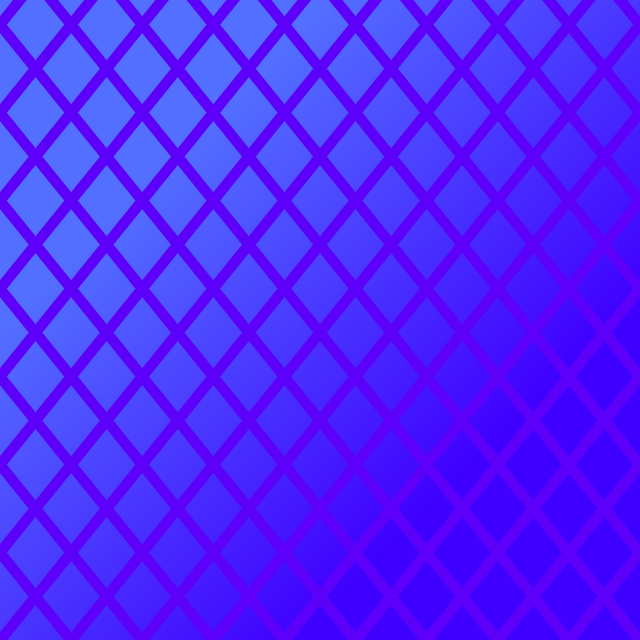
Reproduce this pattern procedurally as a Shadertoy shader.

```glsl
// Diagonal blend with flat corners, light at upper left
vec3 diagonalGradient(vec2 uv) {
    float t = clamp((uv.x + 1.0 - uv.y - 0.51) / 0.95, 0.0, 1.0);
    return mix(vec3(0.325, 0.435, 1.0), vec3(0.25, 0.0, 1.0), t);
}

// Distance to the nearest line of two crossing families, in canvas units
float latticeDistance(vec2 uv) {
    vec2 repeats = vec2(9.0, 7.273);
    vec2 p = (uv + vec2(0.0, 0.001)) * repeats;
    vec2 offset = abs(fract(vec2(p.x + p.y, p.x - p.y) + 0.5) - 0.5);
    return min(offset.x, offset.y) / length(repeats);
}

void mainImage(out vec4 fragColor, in vec2 fragCoord) {
    vec2 uv = fragCoord / iResolution.xy;
    float halfPixel = 0.6 / iResolution.y;

    // Lattice over the gradient
    float line = 1.0 - smoothstep(-halfPixel, halfPixel, latticeDistance(uv) - 0.0083);
    vec3 color = mix(diagonalGradient(uv), vec3(0.36, 0.0, 0.98), line);
    fragColor = vec4(color, 1.0);
}
```
